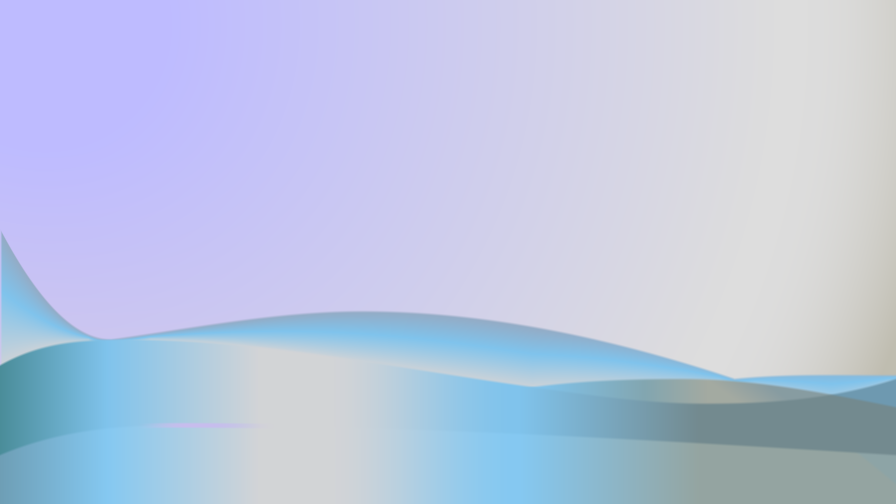
Give the GLSL for this background, as a WebGL 1 fragment shader.

```glsl
precision highp float;
// Soft lavender sky above layered, translucent blue and slate waves.

uniform vec2 u_resolution;

#define EDGE_SOFTNESS 0.0035
#define LAVENDER vec3(0.745, 0.735, 1.0)
#define PALE vec3(0.865, 0.865, 0.865)
#define WARM_GREY vec3(0.75, 0.74, 0.69)
#define SKY_BLUE vec3(0.50, 0.765, 0.925)
#define STEEL vec3(0.58, 0.67, 0.77)
#define SILVER vec3(0.825, 0.83, 0.84)
#define SAND vec3(0.64, 0.665, 0.63)
#define SLATE vec3(0.45, 0.54, 0.56)
#define TEAL vec3(0.29, 0.55, 0.60)

float ramp(float a, float b, float x) {
  return clamp((x - a) / (b - a), 0.0, 1.0);
}

// Coverage of the area below a curve, given curve height minus y.
float below(float gap) {
  return smoothstep(-EDGE_SOFTNESS, EDGE_SOFTNESS, gap);
}

// Cubic Hermite arc between two knots, each (x, height, slope).
float arc(float x, vec3 a, vec3 b) {
  float w = b.x - a.x;
  float t = ramp(a.x, b.x, x);
  float s = 1.0 - t;
  return a.y + (b.y - a.y) * t * t * (3.0 - 2.0 * t)
       + w * t * s * (a.z * s - b.z * t);
}

float hillCurve(float x) {
  if (x < 0.124) return arc(x, vec3(0.0, 0.546, -3.38), vec3(0.124, 0.326, 0.0));
  if (x < 0.404) return arc(x, vec3(0.124, 0.326, 0.25), vec3(0.404, 0.382, 0.0));
  if (x < 0.820) return arc(x, vec3(0.404, 0.382, 0.0), vec3(0.820, 0.248, -0.59));
  return arc(x, vec3(0.820, 0.248, 0.18), vec3(1.0, 0.255, 0.0));
}

float bandCurve(float x) {
  vec3 crest = vec3(0.143, 0.326, 0.0);
  vec3 fall = vec3(0.586, 0.234, -0.25);
  vec3 trough = vec3(0.788, 0.199, 0.0);
  if (x < crest.x) return arc(x, vec3(0.0, 0.275, 1.01), crest);
  if (x < fall.x) return arc(x, crest, fall);
  if (x < trough.x) return arc(x, fall, trough);
  return arc(x, trough, vec3(1.0, 0.248, 0.57));
}

float lensCurve(float x) {
  vec3 crest = vec3(0.762, 0.248, 0.0);
  if (x < crest.x) return arc(x, vec3(0.482, 0.190, 0.53), crest);
  return arc(x, crest, vec3(1.0, 0.192, -0.36));
}

float baseCurve(float x) {
  vec3 crest = vec3(0.195, 0.156, 0.0);
  if (x < crest.x) return arc(x, vec3(0.0, 0.097, 0.75), crest);
  return arc(x, crest, vec3(1.0, 0.097, -0.11));
}

// Horizontal sheen: edge tint, blue, silver, blue, then a dull end.
vec3 sheen(float x, vec3 edge, vec3 blue, vec3 dull) {
  vec3 c = mix(edge, blue, ramp(0.0, 0.12, x));
  c = mix(c, SILVER, ramp(0.12, 0.29, x));
  c = mix(c, blue, smoothstep(0.36, 0.58, x));
  return mix(c, dull, ramp(0.58, 0.78, x));
}

vec3 backdrop(vec2 uv) {
  float aspect = u_resolution.x / u_resolution.y;
  float d = length((uv - vec2(0.05, 0.95)) * vec2(aspect, 1.0));
  vec3 c = mix(LAVENDER, PALE, ramp(0.25, 1.45, d));
  float dusk = ramp(1.5, 1.8, d);
  c = mix(c, WARM_GREY, dusk * dusk);
  float blush = (1.0 - ramp(0.0, 0.45, uv.x)) * (1.0 - ramp(0.3, 0.7, uv.y));
  return c + blush * vec3(0.02, 0.0, -0.025);
}

void main() {
  vec2 uv = gl_FragCoord.xy / u_resolution;
  float x = uv.x;
  float y = uv.y;
  float hill = hillCurve(x);
  float band = bandCurve(x);
  float lens = lensCurve(x);
  float base = baseCurve(x);
  vec3 color = backdrop(uv);

  // Back hill, shaded from its crest down to the waves in front.
  float front = max(band, lens);
  float depth = (hill - y) / max(hill - front, 0.012);
  vec3 hillColor = mix(STEEL, SKY_BLUE, ramp(0.0, 0.45, depth));
  hillColor = mix(hillColor, SILVER, 0.9 * ramp(0.45, 1.0, depth));
  hillColor = mix(hillColor, SKY_BLUE, 0.6 * ramp(0.60, 0.80, x));
  color = mix(color, hillColor, below(hill - y) * smoothstep(0.0, 0.003, x));

  // Thin lens rising behind the band on the right.
  vec3 lensColor = mix(SKY_BLUE, vec3(0.51, 0.65, 0.69), ramp(0.60, 0.72, x));
  lensColor = mix(lensColor, SAND, ramp(0.72, 0.79, x));
  lensColor = mix(lensColor, vec3(0.53, 0.61, 0.63), ramp(0.81, 0.87, x + (y - 0.22) * 0.8));
  color = mix(color, lensColor, below(lens - y));

  // Main band, bluer where it stands clear of the lens.
  vec3 bandColor = sheen(x, TEAL, SKY_BLUE, SLATE);
  float clearTip = below(y - lens) * ramp(0.88, 0.93, x);
  bandColor = mix(bandColor, vec3(0.43, 0.60, 0.69), clearTip);
  color = mix(color, bandColor, below(band - y));

  // Paler base with a cool corner on the right.
  vec3 baseColor = sheen(x, vec3(0.43, 0.62, 0.71), SKY_BLUE + 0.02, SAND - vec3(0.06, 0.02, 0.0));
  float corner = below(x - 0.957 - (0.102 - y) * 0.69);
  baseColor = mix(baseColor, vec3(0.54, 0.64, 0.66), 0.7 * corner);
  color = mix(color, baseColor, below(base - y));

  // Lilac sliver along the seam.
  float taper = smoothstep(0.15, 0.21, x) * (1.0 - smoothstep(0.23, 0.31, x));
  float sliver = taper * (1.0 - smoothstep(0.002, 0.007, abs(y - base)));
  color = mix(color, vec3(0.78, 0.74, 0.93), sliver);

  gl_FragColor = vec4(color, 1.0);
}
```
